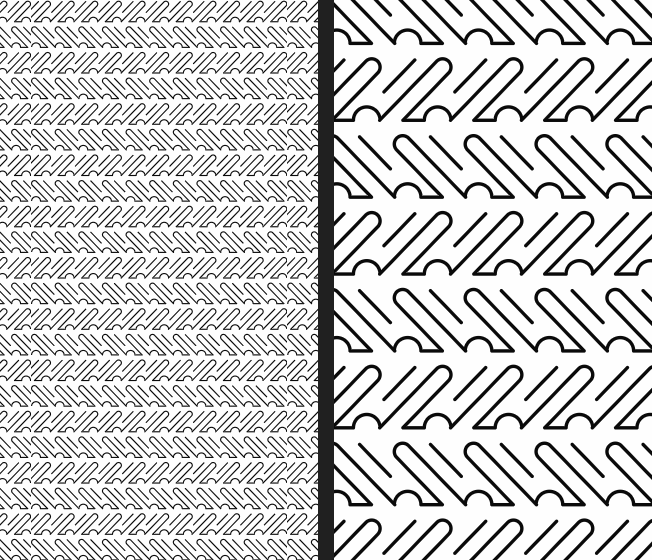
Left: the whole. Right: its middle third, enlarged.
A WebGL 2 fragment shader for this pattern:

```glsl
#version 300 es
precision highp float;
// Rows of thin hairpin strokes that lean left and right in turn, like a herringbone.
// Each glyph is a distance field of lines and half circles, repeated along a strip;
// strips repeat across with a cut seam, and every other row mirrors its strip.

uniform vec2 u_resolution;
out vec4 fragColor;

// Lengths are in glyph pitches
const float PITCHES_HIGH = 23.70;   // canvas height
const float ROW_HEIGHT   = 1.0846;
const float BASELINE     = 0.92;    // depth of the baseline below the row top
const float STRIP_WIDTH  = 10.843;  // the last glyph of a strip is cut short
const float SEAM_X       = 1.315;   // left edge of the first whole strip
const float INSET        = 0.022;   // keeps the first stroke inside the strip
const float HALF_STROKE  = 0.024;
const float GLYPH_HEIGHT = 0.867;
const float LOOP_RADIUS  = 0.118;
const float ARCH_RADIUS  = 0.188;
const float RUN          = 0.966;   // sideways run per unit of fall
const vec2  FREE_TOP     = vec2(0.51, 0.85);
const float FREE_FALL    = 0.45;
const vec3  PAPER        = vec3(0.995);
const vec3  INK          = vec3(0.04);
const float FAR          = 1e3;

float segmentDistance(vec2 p, vec2 a, vec2 b) {
    vec2 ab = b - a;
    float t = clamp(dot(p - a, ab) / dot(ab, ab), 0.0, 1.0);
    return length(p - a - ab * t);
}

// Half circle on the side of the centre that faces the unit vector "facing"
float halfCircleDistance(vec2 p, vec2 centre, float radius, vec2 facing) {
    vec2 q = p - centre;
    return dot(q, facing) >= 0.0 ? abs(length(q) - radius) : FAR;
}

// Point where a slanted stroke from a reaches the baseline
vec2 landing(vec2 a) {
    return vec2(a.x + a.y * RUN, 0.0);
}

// One glyph leaning left, with its baseline at y = 0
float glyphDistance(vec2 p) {
    vec2 downhill = normalize(vec2(RUN, -1.0));
    vec2 side = vec2(-downhill.y, downhill.x) * LOOP_RADIUS;
    vec2 loopCentre = vec2(LOOP_RADIUS, GLYPH_HEIGHT - LOOP_RADIUS);
    vec2 outer = loopCentre + side;
    vec2 inner = loopCentre - side;
    vec2 corner = landing(inner);

    // Hairpin
    float d = halfCircleDistance(p, loopCentre, LOOP_RADIUS, -downhill);
    d = min(d, segmentDistance(p, outer, landing(outer)));
    d = min(d, segmentDistance(p, inner, corner));

    // Foot and arch
    d = min(d, segmentDistance(p, vec2(2.0 * ARCH_RADIUS, 0.0), corner));
    d = min(d, halfCircleDistance(p, vec2(ARCH_RADIUS, 0.0), ARCH_RADIUS, vec2(0.0, 1.0)));

    // Free stroke between hairpins
    vec2 freeEnd = FREE_TOP + FREE_FALL * vec2(RUN, -1.0);
    return min(d, segmentDistance(p, FREE_TOP, freeEnd));
}

void main() {
    float pixel = PITCHES_HIGH / u_resolution.y;
    vec2 p = gl_FragCoord.xy * pixel;

    // Rows count down from the top
    float depth = PITCHES_HIGH - p.y;
    float row = floor(depth / ROW_HEIGHT);
    float y = BASELINE - (depth - row * ROW_HEIGHT);

    // Position along the strip, mirrored in even rows
    float x = mod(p.x - SEAM_X, STRIP_WIDTH);
    if (mod(row, 2.0) < 0.5) x = STRIP_WIDTH - x;
    x -= INSET;

    // Nearest of the neighbouring glyphs
    float d = FAR;
    for (int i = -1; i <= 1; i++) {
        float index = max(floor(x) + float(i), 0.0);
        d = min(d, glyphDistance(vec2(x - index, y)));
    }

    float coverage = clamp(0.5 + (HALF_STROKE - d) / pixel, 0.0, 1.0);
    fragColor = vec4(mix(PAPER, INK, coverage), 1.0);
}
```
